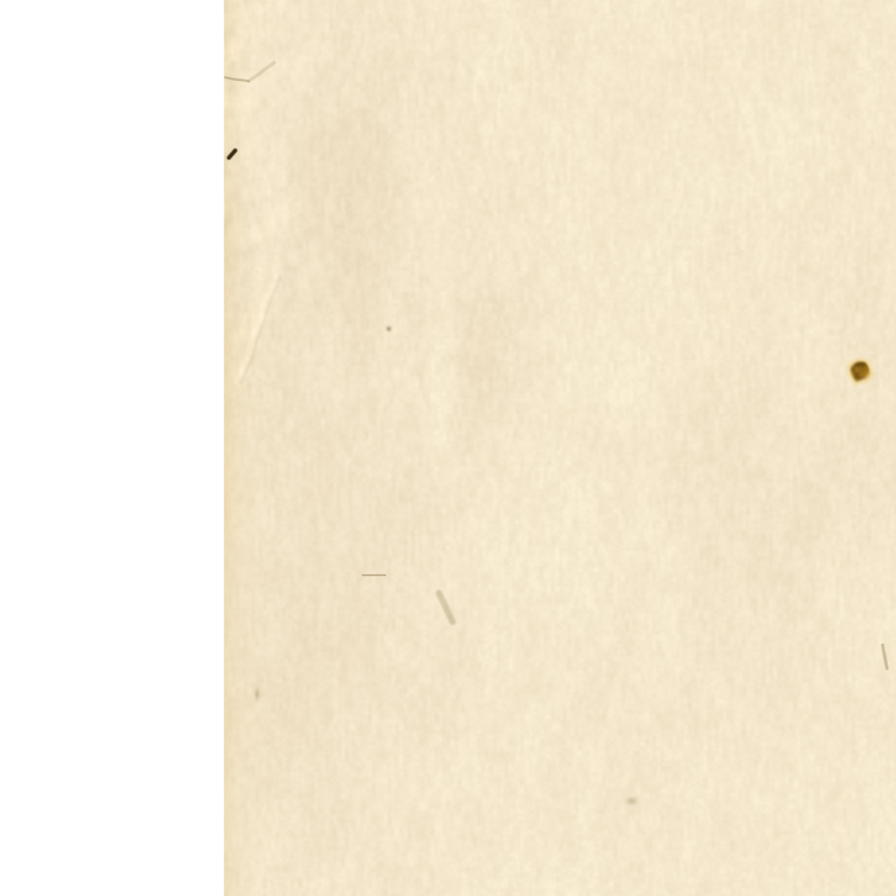
This texture is drawn by a Shadertoy shader. Its source:

```glsl
// Aged cream paper with a straight left edge beside a blank white margin.
// Layered value noise gives mottling and upright fibres; soft strokes add
// the worn edge, creases, stray fibres and a brown stain.

#define PAPER vec3(0.960, 0.911, 0.802)
#define SHADOW vec3(0.929, 0.867, 0.755)
#define EDGE_TINT vec3(0.900, 0.810, 0.620)
#define STAIN vec3(0.520, 0.370, 0.090)
#define INK vec3(0.230, 0.170, 0.080)
#define FIBRE vec3(0.660, 0.590, 0.440)
#define MARGIN 0.25
#define GRAIN 0.026
#define MOTTLE 0.65

float hash(vec2 cell) {
    uvec2 q = uvec2(ivec2(cell) + 4096) * uvec2(1597334673u, 3812015801u);
    uint n = (q.x ^ q.y) * 1597334673u;
    n = (n ^ (n >> 15)) * 2246822519u;
    return float((n ^ (n >> 13)) >> 8) / 16777216.0;
}

float noise(vec2 p) {
    vec2 i = floor(p), f = fract(p);
    f = f * f * (3.0 - 2.0 * f);
    return mix(mix(hash(i), hash(i + vec2(1, 0)), f.x),
               mix(hash(i + vec2(0, 1)), hash(i + vec2(1, 1)), f.x), f.y);
}

float fbm(vec2 p) {
    float sum = 0.0, amp = 0.5;
    for (int i = 0; i < 4; i++) {
        sum += amp * noise(p);
        p = p * 2.03 + vec2(17.0, 31.0);
        amp *= 0.5;
    }
    return sum / 0.9375;
}

// Soft elliptical patch
float blob(vec2 p, vec2 centre, vec2 size) {
    vec2 d = (p - centre) / size;
    return exp(-dot(d, d));
}

// Soft-edged line between two points
float stroke(vec2 p, vec2 a, vec2 b, float width) {
    vec2 pa = p - a, ba = b - a;
    float d = length(pa - ba * clamp(dot(pa, ba) / dot(ba, ba), 0.0, 1.0));
    return 1.0 - smoothstep(width * 0.3, width * 1.5, d);
}

// Broad shading: 0 is bright paper, 1 is full shadow
float shading(vec2 p) {
    float s = 0.30 - 0.20 * smoothstep(0.40, 0.60, p.x);
    s += MOTTLE * (fbm(p * vec2(7.0, 5.0)) - 0.5);
    s += 0.7 * (fbm(p * vec2(32.0, 14.0) + 40.0) - 0.5);
    s += 0.55 * blob(p, vec2(0.385, 0.78), vec2(0.045, 0.15));
    s += 0.40 * blob(p, vec2(0.31, 0.52), vec2(0.07, 0.16));
    s += 0.35 * blob(p, vec2(0.36, 0.25), vec2(0.08, 0.10));
    s += 0.45 * blob(p, vec2(0.53, 0.58), vec2(0.03, 0.08));
    s += 0.25 * blob(p, vec2(0.86, 0.45), vec2(0.12, 0.10));
    s -= 0.60 * blob(p, vec2(0.493, 0.62), vec2(0.016, 0.13));
    s -= 0.40 * blob(p, vec2(0.30, 0.82), vec2(0.03, 0.16));
    return s;
}

// Fine grain drawn out along the upright direction
float grain(vec2 p) {
    float fibres = noise(p * vec2(230.0, 70.0)) - 0.5;
    float flecks = noise(p * 170.0 + 90.0) - 0.5;
    float fine = noise(p * 300.0 + 300.0) - 0.5;
    return fibres + 0.8 * flecks + 0.6 * fine;
}

vec3 paperColour(vec2 p) {
    vec3 col = mix(PAPER, SHADOW, clamp(shading(p), -0.35, 1.35));
    col += GRAIN * grain(p) * vec3(0.9, 1.0, 1.2);

    // Worn, yellowed edge with crumpled relief near the top
    float inward = p.x - MARGIN;
    float wear = 0.25 + 0.55 * fbm(vec2(p.x * 30.0, p.y * 16.0));
    col = mix(col, EDGE_TINT, wear * exp(-inward * 75.0));
    float crumple = smoothstep(0.48, 0.72, p.y) * exp(-inward * 17.0);
    vec2 q = p * vec2(38.0, 26.0);
    col += 0.14 * crumple * (fbm(q) - fbm(q + vec2(0.35, -0.35)));

    // Creases and their lit ridges
    float bend = 0.006 * (noise(p * 45.0) - 0.5);
    vec2 w = p + bend;
    col = mix(col, FIBRE, 0.55 * stroke(w, vec2(0.25, 0.913), vec2(0.279, 0.911), 0.0016));
    col = mix(col, FIBRE, 0.30 * stroke(w, vec2(0.279, 0.911), vec2(0.306, 0.930), 0.0020));
    col += 0.025 * stroke(w, vec2(0.266, 0.575), vec2(0.306, 0.690), 0.0040);
    col -= 0.030 * stroke(w, vec2(0.271, 0.575), vec2(0.311, 0.690), 0.0025);

    // Stray fibres and smudges
    col = mix(col, FIBRE, 0.65 * stroke(p, vec2(0.405, 0.358), vec2(0.430, 0.358), 0.0012));
    col = mix(col, FIBRE, 0.42 * stroke(p, vec2(0.490, 0.338), vec2(0.505, 0.306), 0.0038));
    col = mix(col, FIBRE, 0.55 * stroke(p, vec2(0.985, 0.280), vec2(0.990, 0.254), 0.0020));
    col = mix(col, FIBRE, 0.85 * blob(p, vec2(0.434, 0.633), vec2(0.0028)));
    col = mix(col, FIBRE, 0.45 * blob(p, vec2(0.705, 0.106), vec2(0.0060, 0.0040)));
    col = mix(col, FIBRE, 0.45 * blob(p, vec2(0.287, 0.225), vec2(0.0025, 0.0060)));

    // Dark speck by the edge
    col = mix(col, INK, stroke(p, vec2(0.2555, 0.824), vec2(0.2625, 0.832), 0.0025));

    // Brown stain with a yellow halo
    vec2 d = p - vec2(0.961, 0.585);
    float r = length(d) + 0.006 * (noise(p * 110.0) - 0.5);
    col = mix(col, vec3(0.93, 0.80, 0.47), 0.7 * (1.0 - smoothstep(0.009, 0.018, r)));
    vec3 core = STAIN * (0.75 + 0.6 * noise(p * 160.0));
    return mix(col, core, 1.0 - smoothstep(0.007, 0.013, r));
}

void mainImage(out vec4 fragColor, in vec2 fragCoord) {
    vec2 p = fragCoord / iResolution.xy;
    float pixel = 1.0 / iResolution.x;
    float onPaper = smoothstep(-pixel, pixel, p.x - MARGIN);
    fragColor = vec4(mix(vec3(1.0), paperColour(p), onPaper), 1.0);
}
```
